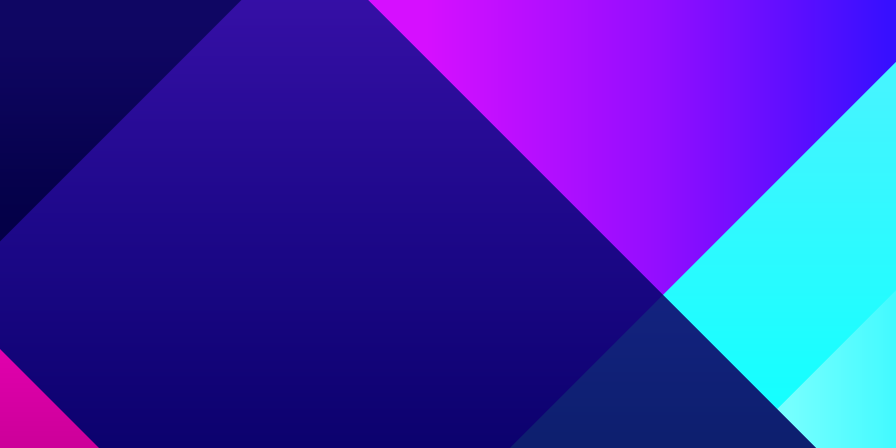
A Shadertoy shader for this background:

```glsl
// Diagonal edges: FALL is x + y, RISE is x - y, in canvas heights
const float FALL_MAIN = 1.822;
const float FALL_CORNER = 0.221;
const float RISE_NAVY = -0.461;
const float RISE_CROSS = 1.138;
const float RISE_GLINT = 1.648;

const vec3 INDIGO_LOW = vec3(0.045, 0.005, 0.43);
const vec3 INDIGO_MID = vec3(0.115, 0.032, 0.54);
const vec3 INDIGO_TOP = vec3(0.21, 0.06, 0.65);
const vec3 NAVY_LOW = vec3(0.015, 0.0, 0.28);
const vec3 NAVY_TOP = vec3(0.06, 0.025, 0.39);
const vec3 TEAL_LOW = vec3(0.05, 0.12, 0.43);
const vec3 TEAL_TOP = vec3(0.075, 0.135, 0.50);
const vec3 MAGENTA = vec3(0.84, 0.06, 1.0);
const vec3 VIOLET = vec3(0.58, 0.05, 1.0);
const vec3 BLUE = vec3(0.22, 0.06, 1.0);
const vec3 CYAN_LOW = vec3(0.08, 1.0, 1.0);
const vec3 CYAN_TOP = vec3(0.27, 0.96, 1.0);
const vec3 GLINT_NEAR = vec3(0.46, 1.0, 1.0);
const vec3 GLINT_FAR = vec3(0.26, 0.98, 1.0);
const vec3 PINK_LOW = vec3(0.80, 0.0, 0.60);
const vec3 PINK_TOP = vec3(0.88, 0.0, 0.68);

// Blend through three colours, with the middle one at t = 0.5
vec3 ramp(vec3 a, vec3 b, vec3 c, float t) {
    t = clamp(t, 0.0, 1.0) * 2.0;
    return mix(mix(a, b, min(t, 1.0)), c, max(t - 1.0, 0.0));
}

// Antialiased coverage where the diagonal coordinate exceeds the edge
float beyond(float diagonal, float edge) {
    float signedDist = (diagonal - edge) * inversesqrt(2.0);
    return clamp(signedDist * iResolution.y + 0.5, 0.0, 1.0);
}

void mainImage(out vec4 fragColor, in vec2 fragCoord) {
    vec2 p = fragCoord / iResolution.y;
    float fall = p.x + p.y;
    float rise = p.x - p.y;

    // Dark side: large indigo panel, navy and teal neighbours, pink corner
    vec3 dark = ramp(INDIGO_LOW, INDIGO_MID, INDIGO_TOP, p.y);
    vec3 navy = mix(NAVY_LOW, NAVY_TOP, smoothstep(0.45, 1.0, p.y));
    vec3 teal = mix(TEAL_LOW, TEAL_TOP, clamp(p.y / 0.34, 0.0, 1.0));
    vec3 pink = mix(PINK_LOW, PINK_TOP, clamp(p.y / 0.22, 0.0, 1.0));
    dark = mix(navy, dark, beyond(rise, RISE_NAVY));
    dark = mix(dark, teal, beyond(rise, RISE_CROSS));
    dark = mix(pink, dark, beyond(fall, FALL_CORNER));

    // Bright side: violet sweep, cyan band and its pale overlay
    vec3 bright = ramp(MAGENTA, VIOLET, BLUE, (p.x - 0.95) / 1.03);
    vec3 cyan = mix(CYAN_LOW, CYAN_TOP, clamp((p.y - 0.1) / 0.7, 0.0, 1.0));
    float glintFade = clamp((p.x - 1.76) / 0.24, 0.0, 1.0);
    vec3 glint = mix(GLINT_NEAR, GLINT_FAR, glintFade);
    bright = mix(bright, cyan, beyond(rise, RISE_CROSS));
    bright = mix(bright, glint, beyond(rise, RISE_GLINT));

    fragColor = vec4(mix(dark, bright, beyond(fall, FALL_MAIN)), 1.0);
}
```
